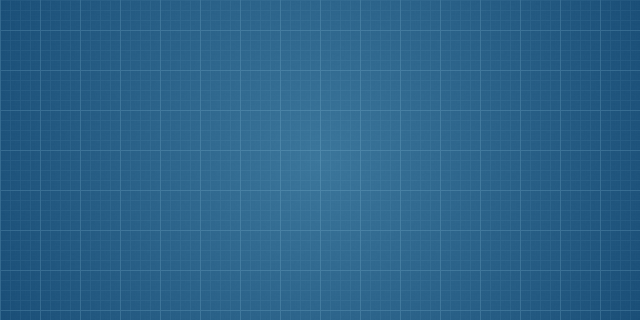
This pattern is drawn by a Shadertoy shader. Its source:

```glsl
// Blueprint paper: a radial blue gradient, lightest in the middle, under
// nested square grids. The major grid has 16 by 8 cells, each split into
// quarters by faint hairlines, with a barely visible weave and grain.

float hash(vec2 p) {
    p = fract(p * vec2(0.1031, 0.1137));
    p += dot(p, p.yx + 33.33);
    return fract((p.x + p.y) * p.x);
}

// Coverage of square grid lines; all lengths are in major cells.
float gridLines(vec2 p, float spacing, float width, float pixel) {
    vec2 dist = abs(fract(p / spacing + 0.5) - 0.5) * spacing;
    vec2 cover = (0.5 * width - dist) / pixel + 0.5;
    cover = clamp(cover, 0.0, min(1.0, width / pixel));
    return max(cover.x, cover.y);
}

void mainImage(out vec4 fragColor, in vec2 fragCoord) {
    float pixel = 8.0 / iResolution.y;
    vec2 cell = fragCoord * pixel;

    // Paper, darkening evenly towards the corners
    float radius = length(fragCoord - 0.5 * iResolution.xy) / iResolution.y;
    vec3 color = mix(vec3(0.230, 0.461, 0.606), vec3(0.099, 0.304, 0.465),
                     clamp(radius / 1.118, 0.0, 1.0));

    // Fine grain, fixed to the paper
    color += 0.006 * (hash(floor(cell * 32.0)) - 0.5);

    // Grids: weave, quarter cells, then major cells
    float lineWidth = 1.0 / 68.0;
    vec2 grid = cell - vec2(0.5, -0.5) * lineWidth - vec2(0.0, 0.25);
    vec3 ink = vec3(0.62, 0.83, 0.92);
    float weave = 0.02 * gridLines(grid, 0.0625, lineWidth, pixel);
    float minor = 0.12 * gridLines(grid, 0.25, lineWidth, pixel);
    float major = 0.33 * gridLines(grid, 1.0, lineWidth, pixel);
    color = mix(color, ink, max(weave, max(minor, major)));

    fragColor = vec4(color, 1.0);
}
```
